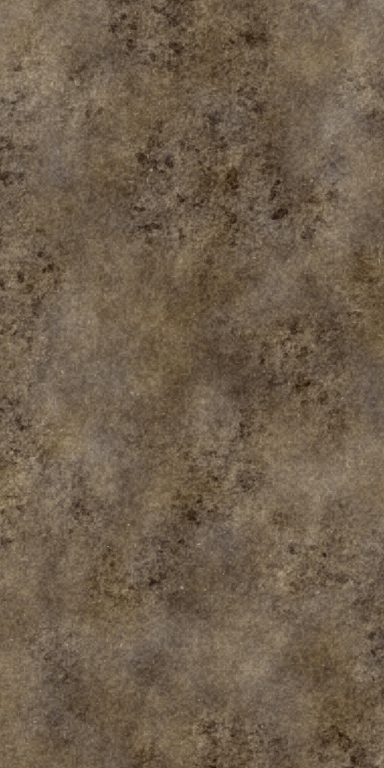
A Shadertoy shader for this texture:

```glsl
// Weathered brown plaster: soft vertical blotches, mottling and fine grit,
// with rough patches lit from the upper left, dark pits and a few pale chips.
// Layers of value noise add up to one tone, which shifts a base colour.

const vec3 BASE = vec3(0.452, 0.388, 0.311);
const vec3 TONE_TINT = vec3(1.0, 1.0, 0.9);
const vec3 OCHRE_SHIFT = vec3(0.05, 0.02, -0.07);
const vec3 CHIP_COLOUR = vec3(0.70, 0.65, 0.55);
const vec2 LIGHT_STEP = vec2(-0.0035, 0.0045);
const float BLOTCH = 0.20;
const float MOTTLE = 0.20;
const float STREAK = 0.035;
const float RELIEF = 0.42;
const float GRIT = 0.13;
const float PIT = 0.13;
const float CHIP_GRID = 26.0;
const float CHIP_SHARE = 0.13;

float hash(vec2 p) {
    vec3 q = fract(p.xyx * vec3(0.1031, 0.1030, 0.0973));
    q += dot(q, q.yzx + 33.33);
    return fract((q.x + q.y) * q.z);
}

float noise(vec2 p) {
    vec2 i = floor(p);
    vec2 f = fract(p);
    f = f * f * (3.0 - 2.0 * f);
    float low = mix(hash(i), hash(i + vec2(1, 0)), f.x);
    float high = mix(hash(i + vec2(0, 1)), hash(i + vec2(1, 1)), f.x);
    return mix(low, high, f.y);
}

// Five rotated octaves, centred on zero
float fbm(vec2 p) {
    float sum = 0.0;
    float gain = 0.5;
    for (int i = 0; i < 5; i++) {
        sum += gain * (noise(p) - 0.5);
        p = mat2(1.6, 1.2, -1.2, 1.6) * p + 17.3;
        gain *= 0.52;
    }
    return sum;
}

float surfaceHeight(vec2 p) {
    return fbm(p * 24.0 + 40.0) + 0.35 * fbm(p * 70.0 + 9.0);
}

// Coverage of sparse, ragged chips on a jittered grid
float chips(vec2 p, float pixel) {
    vec2 q = p * CHIP_GRID;
    vec2 cell = floor(q);
    float blur = pixel * CHIP_GRID;
    float cover = 0.0;
    for (int y = -1; y <= 1; y++) {
        for (int x = -1; x <= 1; x++) {
            vec2 id = cell + vec2(x, y);
            float present = step(hash(id + 71.0), CHIP_SHARE);
            vec2 centre = id + vec2(hash(id + 3.0), hash(id + 11.0));
            float angle = 6.2832 * hash(id + 23.0);
            vec2 d = q - centre;
            d = mat2(cos(angle), sin(angle), -sin(angle), cos(angle)) * d;
            d.y *= 1.0 + 1.5 * hash(id + 37.0);
            float size = mix(0.03, 0.15, pow(hash(id + 53.0), 4.0));
            float edge = length(d) + 0.10 * (noise(q * 7.0) - 0.5);
            float shape = 1.0 - smoothstep(size - blur, size + blur, edge);
            cover = max(cover, present * shape * mix(0.4, 1.0, hash(id + 91.0)));
        }
    }
    return cover;
}

void mainImage(out vec4 fragColor, in vec2 fragCoord) {
    vec2 p = fragCoord / iResolution.x;
    float pixel = 1.0 / iResolution.x;

    // Broad stains and mottling
    float blotch = fbm(p * vec2(4.5, 2.8) + 5.0);
    float mottle = fbm(p * vec2(15.0, 12.0) + 60.0);
    float streak = noise(p * vec2(34.0, 4.0) + 80.0) - 0.5;
    float tone = BLOTCH * blotch + MOTTLE * mottle + STREAK * streak;

    // Rough patches with side-lit relief
    float rough = smoothstep(-0.08, 0.16, fbm(p * vec2(5.0, 4.0) + 120.0));
    float height = surfaceHeight(p);
    float slope = height - surfaceHeight(p + LIGHT_STEP);
    tone += RELIEF * slope * mix(0.35, 1.0, rough);

    // Pits gather where the surface is rough
    float pitField = fbm(p * vec2(38.0, 44.0) + 200.0) + 0.35 * height;
    tone -= PIT * smoothstep(0.10, 0.24, pitField) * mix(0.15, 1.0, rough);
    tone -= 0.012 * (rough - 0.5);

    // Fine grit at two sizes
    float grit = noise(p * 190.0) + 0.7 * noise(p * 105.0 + 31.0) - 0.85;
    tone += GRIT * grit * mix(0.75, 1.1, rough);
    float glint = smoothstep(0.83, 0.97, noise(p * 125.0 + 300.0));
    tone += 0.07 * glint;

    // Warm and grey tints
    float warmth = fbm(p * 7.0 + 150.0) + 0.25 * (noise(p * 85.0 + 410.0) - 0.5);
    vec3 colour = BASE + tone * TONE_TINT + warmth * OCHRE_SHIFT;

    // Pale chips
    colour = mix(colour, CHIP_COLOUR, 0.75 * chips(p, pixel));
    fragColor = vec4(clamp(colour, 0.0, 1.0), 1.0);
}
```
